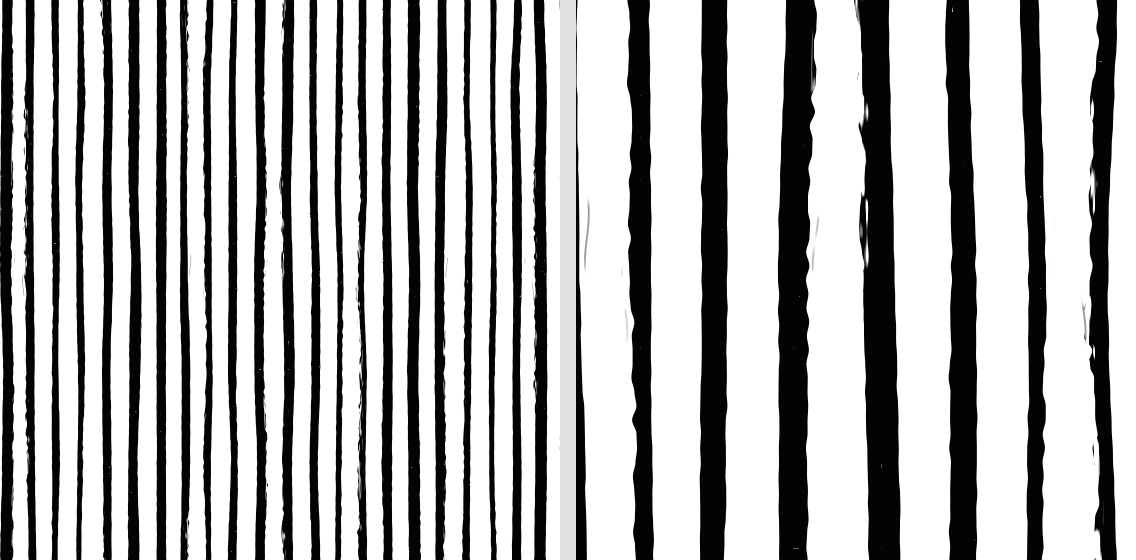
Left, the full canvas; right, a detail of the centre.
This pattern is drawn by a Shadertoy shader. Its source:

```glsl
// Uneven black dry-brush stripes running vertically on white.
const float TAU = 6.2831853;

float hash(vec2 p) {
    p = fract(p * vec2(0.1031, 0.1137));
    p += dot(p, p.yx + 33.33);
    return fract((p.x + p.y) * p.x * 17.0);
}

float noise(vec2 p) {
    vec2 cell = floor(p), f = fract(p);
    f = f * f * (3.0 - 2.0 * f);
    return mix(mix(hash(cell), hash(cell + vec2(1, 0)), f.x),
               mix(hash(cell + vec2(0, 1)), hash(cell + vec2(1, 1)), f.x), f.y);
}

// Ink coverage; x is measured in stripe pitches, y in canvas heights.
float brushStripes(float x, float y, float pixel) {
    float id = floor(x + 0.5);
    float seed = id * 7.0 + 200.0;

    // Spacing, slow sway and width of this stripe
    float center = -0.085 * cos(TAU * (id - 2.7) / 6.2);
    center += 0.13 * (noise(vec2(y * 6.0, seed)) - 0.5);
    float halfWidth = 0.16 + 0.045 * cos(TAU * id / 5.3);
    halfWidth += 0.06 * (noise(vec2(y * 5.0, seed + 2.0)) - 0.5);

    // Each stripe has one dry side; u grows towards it
    float side = cos(TAU * (0.3 * id + 0.06)) < 0.0 ? -1.0 : 1.0;
    float u = (x - id - center) * side;
    float dryness = smoothstep(-0.3, 0.9, cos(TAU * (id - 0.7) / 3.3));
    float patches = smoothstep(0.3, 0.65, noise(vec2(y * 5.0 + 9.0, seed + 4.0)));
    float wear = patches * mix(0.25, 1.0, dryness);

    // Clean edge with slight grit, ragged edge with coarse and fine bites
    float grit = 0.02 * (noise(vec2(y * 110.0, seed + 1.0)) - 0.5);
    float bites = 0.10 * (noise(vec2(y * 120.0, seed + 3.0)) - 0.5)
                + 0.06 * (noise(vec2(y * 45.0, seed + 5.0)) - 0.5);
    float depth = halfWidth + 0.03 * wear - u;
    float ink = min(u + halfWidth + grit, depth + bites * (0.15 + 0.85 * wear));

    // Elongated dry gaps near the ragged edge, and rare pinholes
    float gaps = noise(vec2(u * 25.0 + 40.0, y * 70.0) + seed * 3.0);
    float limit = mix(0.38, 1.0, clamp(depth / 0.16, 0.0, 1.0)) + 0.7 * (1.0 - wear);
    ink = min(ink, (limit - gaps) * 0.08 + 0.01);
    ink = min(ink, (0.994 - noise(vec2(x * 14.0 + 50.0, y * 200.0))) * 0.8);
    float coverage = clamp(ink / pixel + 0.5, 0.0, 1.0);

    // Faint curved hairs beside the driest stripes
    float hairY = (y - 0.505 - 0.02 * side) / 0.025;
    float hair = abs(u - halfWidth - 0.10 - 0.03 * sin(hairY * 2.5)) - 0.012;
    float broken = smoothstep(0.35, 0.55, noise(vec2(y * 90.0, seed + 6.0)));
    float faint = 0.4 * dryness * broken * (1.0 - smoothstep(0.7, 1.0, abs(hairY)));
    return max(coverage, faint * clamp(0.5 - hair / pixel, 0.0, 1.0));
}

void mainImage(out vec4 fragColor, in vec2 fragCoord) {
    vec2 uv = fragCoord / iResolution.xy;
    float pitches = 21.88;
    float ink = brushStripes(uv.x * pitches - 0.2, uv.y, pitches / iResolution.x);
    fragColor = vec4(mix(vec3(1.0), vec3(0.012), ink), 1.0);
}
```
